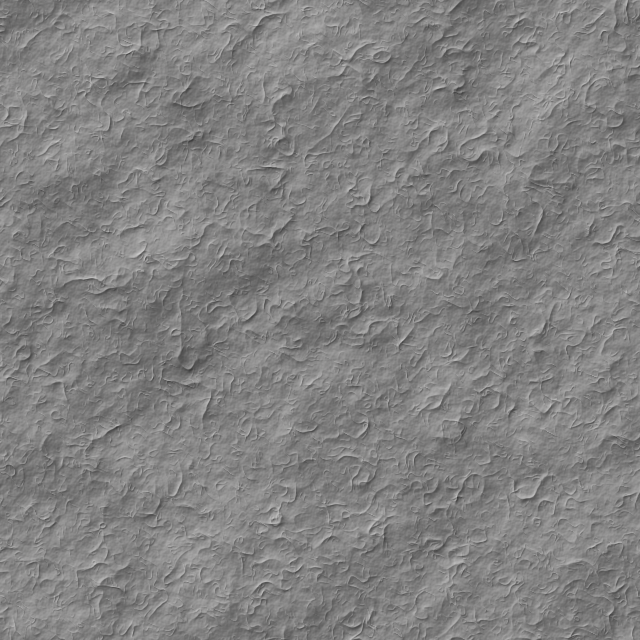
Reproduce this texture procedurally as a Shadertoy shader.

```glsl
// Rough grey stone: crumpled, finely creased relief lit from the upper left.

float hash(vec2 p) {
    return fract(sin(dot(p, vec2(127.1, 311.7))) * 43758.5453);
}

// Dot product of a lattice point's random unit gradient with the offset to it
float cornerSlope(vec2 cell, vec2 offset) {
    float angle = 6.2832 * hash(cell);
    return dot(vec2(cos(angle), sin(angle)), offset);
}

float gradientNoise(vec2 p) {
    vec2 i = floor(p), f = p - i;
    vec2 u = f * f * f * (f * (f * 6.0 - 15.0) + 10.0);
    vec2 e = vec2(1.0, 0.0);
    return mix(mix(cornerSlope(i, f), cornerSlope(i + e, f - e), u.x),
               mix(cornerSlope(i + e.yx, f - e.yx), cornerSlope(i + 1.0, f - 1.0), u.x), u.y);
}

vec2 warp(vec2 p) {
    return vec2(gradientNoise(p + 17.3), gradientNoise(p + 61.8));
}

float stoneHeight(vec2 p) {
    vec2 bent = p + 0.010 * warp(p * 22.0) + 0.0045 * warp(p * 57.0);
    mat2 turn = mat2(0.8, 0.6, -0.6, 0.8);
    float height = 0.0;

    // Rounded swells down to fine grain
    vec2 swell = p;
    float freq = 4.3;
    for (int i = 0; i < 7; i++) {
        height += gradientNoise(swell * freq + float(i) * 9.7) / freq;
        swell = turn * swell;
        freq *= 1.97;
    }

    // Short thin creases along the zero lines of the noise
    vec2 crease = bent;
    freq = 25.0;
    for (int i = 0; i < 3; i++) {
        float n = gradientNoise(crease * freq + 31.0);
        float presence = smoothstep(-0.15, 0.45, gradientNoise(crease * freq * 0.6 + 83.0));
        height += 1.5 * presence * exp(-8.0 * sqrt(n * n + 0.0004)) / freq;
        crease = turn * crease;
        freq *= 1.9;
    }
    return height;
}

void mainImage(out vec4 fragColor, in vec2 fragCoord) {
    vec2 uv = fragCoord / iResolution.y;

    // Slope toward the light, softly limited
    vec2 toLight = 0.001 * vec2(-0.58, 0.81);
    float slope = (stoneHeight(uv - toLight) - stoneHeight(uv + toLight)) / 0.002;
    float shade = 0.027 * slope;
    shade /= 1.0 + 1.5 * abs(shade);

    // Broad patches of lighter and darker stone
    float patches = gradientNoise(uv * 5.0 + 5.0) + 0.6 * gradientNoise(uv * 11.0 + 23.0);
    float grey = 0.506 + shade + 0.048 * patches;

    fragColor = vec4(grey * vec3(1.004, 1.0, 0.998), 1.0);
}
```
